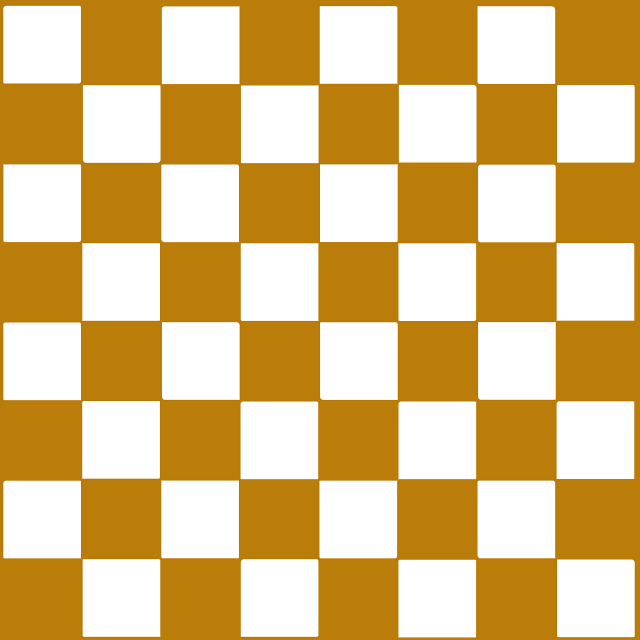
Give the GLSL for this pattern, as a WebGL 2 fragment shader.

```glsl
#version 300 es
precision highp float;
// Checkerboard of eight by eight cells: white squares with slightly worn corners on ochre.

uniform vec2 u_resolution;
out vec4 fragColor;

const float CELLS = 8.0;
const float PITCH = 0.1235;               // spacing of the cells
const vec2 BOARD_ORIGIN = vec2(0.0045, 0.0034);
const float HALF_SIDE = 0.0607;           // half the width of a white square
const float JITTER = 0.0006;              // largest shift of a square
const float MAX_CORNER = 0.0055;          // largest corner radius
const float RIM_WIDTH = 0.0014;           // darker outline around squares
const vec3 OCHRE = vec3(0.73, 0.49, 0.04);
const vec3 RIM = vec3(0.72, 0.46, 0.0);
const vec3 WHITE = vec3(1.0);

vec2 hash22(vec2 p) {
    vec3 q = fract(p.xyx * vec3(0.1031, 0.1030, 0.0973));
    q += dot(q, q.yzx + 33.33);
    return fract((q.xx + q.yz) * q.zy);
}

float roundedSquare(vec2 p, float halfSide, float radius) {
    vec2 q = abs(p) - halfSide + radius;
    return length(max(q, 0.0)) + min(max(q.x, q.y), 0.0) - radius;
}

// Distance to the white square of one cell, each corner worn differently
float cellDistance(vec2 uv, vec2 cell) {
    vec2 center = BOARD_ORIGIN + (cell + 0.5) * PITCH;
    vec2 p = uv - center - JITTER * (2.0 * hash22(cell + 7.0) - 1.0);
    float wear = hash22(cell * 2.0 + step(0.0, p) + 31.0).x;
    return roundedSquare(p, HALF_SIDE, MAX_CORNER * wear * wear);
}

// Distance to the nearest white square within the board
float boardDistance(vec2 uv) {
    vec2 home = floor((uv - BOARD_ORIGIN) / PITCH);
    float nearest = 1.0;
    for (int j = -1; j <= 1; j++) {
        for (int i = -1; i <= 1; i++) {
            vec2 cell = home + vec2(i, j);
            bool inside = all(greaterThanEqual(cell, vec2(0.0))) && all(lessThan(cell, vec2(CELLS)));
            bool isWhite = mod(cell.x + cell.y, 2.0) > 0.5;
            if (inside && isWhite) nearest = min(nearest, cellDistance(uv, cell));
        }
    }
    return nearest;
}

void main() {
    vec2 uv = gl_FragCoord.xy / u_resolution;
    float pixel = 1.0 / min(u_resolution.x, u_resolution.y);
    float d = boardDistance(uv);

    // Ochre ground, thin darker rim, then the white squares
    float rim = clamp(0.5 - (d - RIM_WIDTH) / pixel, 0.0, 1.0);
    float square = clamp(0.5 - d / pixel, 0.0, 1.0);
    vec3 color = mix(OCHRE, RIM, rim);
    color = mix(color, WHITE, square);
    fragColor = vec4(color, 1.0);
}
```
